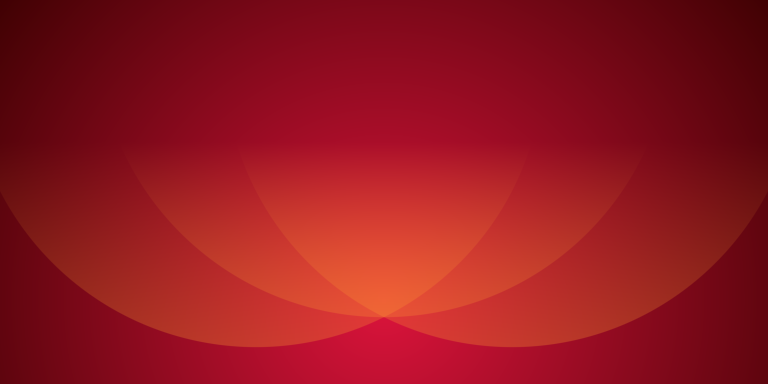
This background is drawn by a Shadertoy shader. Its source:

```glsl
#define GLOW_COLOR vec3(0.863, 0.078, 0.235)
#define DARK_COLOR vec3(0.250, 0.004, 0.010)
#define DISC_COLOR vec3(1.000, 0.640, 0.190)
#define GLOW_HEIGHT 0.22
#define GLOW_REACH 1.27
#define DISC_RADIUS 0.75
#define DISC_SPACING 0.3333
#define MIDDLE_HEIGHT 0.924
#define SIDE_DROP 0.078
#define FADE_HEIGHT 0.63
#define FADE_SLOPE 0.55

// Crimson glow falling off to the dark corners
vec3 backdrop(vec2 p) {
    float falloff = length(p - vec2(0.0, GLOW_HEIGHT)) / GLOW_REACH;
    return mix(GLOW_COLOR, DARK_COLOR, clamp(falloff, 0.0, 1.0));
}

// Antialiased coverage of a disc
float discMask(vec2 p, vec2 center, float pixel) {
    float edge = length(p - center) - DISC_RADIUS;
    return 1.0 - smoothstep(-0.75 * pixel, 0.75 * pixel, edge);
}

void mainImage(out vec4 fragColor, in vec2 fragCoord) {
    // Height is one unit, x is zero at the middle
    float pixel = 1.0 / iResolution.y;
    vec2 p = vec2(fragCoord.x - 0.5 * iResolution.x, fragCoord.y) * pixel;
    vec3 color = backdrop(p);

    // Three translucent discs, growing stronger downwards
    float opacity = FADE_SLOPE * max(FADE_HEIGHT - p.y, 0.0);
    for (int i = -1; i <= 1; i++) {
        float side = float(i);
        vec2 center = vec2(side * DISC_SPACING, MIDDLE_HEIGHT - abs(side) * SIDE_DROP);
        color = mix(color, DISC_COLOR, opacity * discMask(p, center, pixel));
    }

    fragColor = vec4(color, 1.0);
}
```
